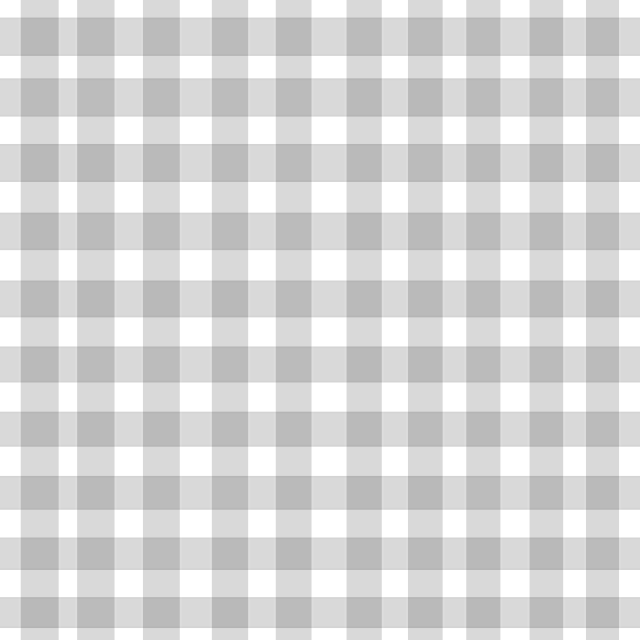
Reproduce this pattern procedurally as a WebGL 1 fragment shader.

```glsl
precision highp float;
uniform vec2 u_resolution;

float hash(vec2 cell) {
  vec3 q = fract(vec3(cell.xyx) * 0.1031);
  q += dot(q, q.yzx + 33.33);
  return fract((q.x + q.y) * q.z);
}

// Uneven stripe positions and half widths, on a canvas 768 units wide
vec2 columnShape(float i) {
  float turn = 0.785398 * i;
  float centre = 48.0 + 76.0 * i - 9.0 * cos(turn - 0.785398)
               + 3.0 * (cos(turn) + cos(3.0 * turn));
  return vec2(centre, 22.75 - 0.325 * i);
}

vec2 rowShape(float i) {
  float centre = 48.5 + 76.8 * i - 7.0 * cos(0.7 * (i - 1.3))
               + 1.5 * cos(1.4 * (i - 3.3));
  return vec2(centre, 23.0 - 0.055 * i * i);
}

// Keeps the signed edge distance and index of the closest stripe
vec2 closer(vec2 best, float at, vec2 shape, float i) {
  float d = abs(at - shape.x) - shape.y;
  return d < best.x ? vec2(d, i) : best;
}

float fill(float d, float pixel) {
  return clamp(0.5 - d / pixel, 0.0, 1.0);
}

// Thin line of the given centre offset from a stripe's edge
float rim(float d, float offset, float pixel) {
  return 1.0 - smoothstep(0.3, 1.0 + pixel, abs(d - offset));
}

void main() {
  vec2 p = 768.0 * gl_FragCoord.xy / u_resolution;
  p.y = 768.0 - p.y;
  vec2 pixel = 768.0 / u_resolution;

  vec2 column = vec2(1e4, 0.0);
  vec2 row = vec2(1e4, 0.0);
  for (int n = 0; n < 10; n++) {
    float i = float(n);
    column = closer(column, p.x, columnShape(i), i);
    row = closer(row, p.y, rowShape(i), i);
  }

  // Translucent stripes darken where they cross
  float across = fill(column.x, pixel.x);
  float down = fill(row.x, pixel.y);
  float crossing = across * down;
  float tone = 1.0 - 0.15 * (across + down) + 0.03 * crossing;

  // Slight tonal drift between crossings
  tone += 0.012 * (hash(vec2(column.y, row.y) + 1.0) - 0.5) * crossing;

  // Pale lines beside the columns, darker lines along the row edges
  tone += 0.015 * rim(column.x, 1.2, pixel.x) * down;
  tone -= 0.02 * rim(row.x, -0.8, pixel.y) * down;

  gl_FragColor = vec4(vec3(clamp(tone, 0.0, 1.0)), 1.0);
}
```
